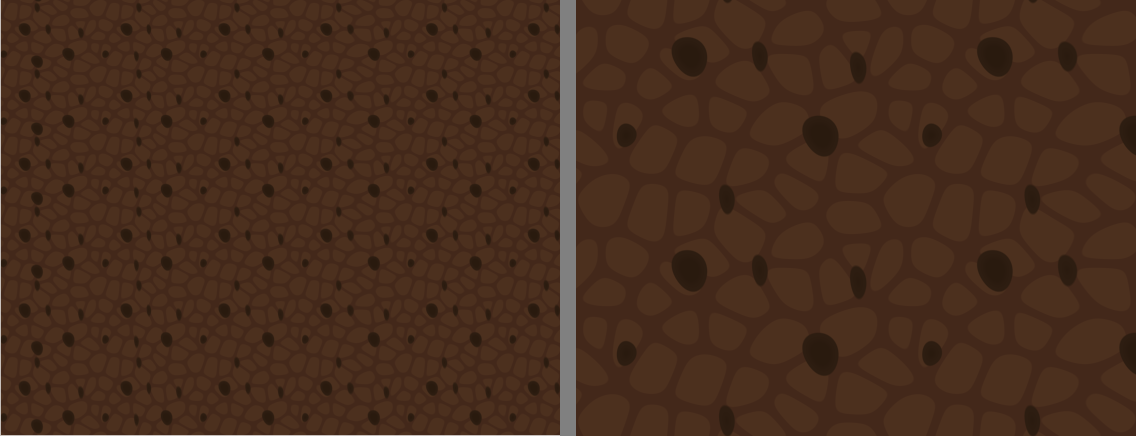
Left, the full canvas; right, a detail of the centre.
Write a Shadertoy shader that draws this pattern.

```glsl
vec2 hash2(vec2 p) {
    return fract(sin(vec2(dot(p, vec2(127.1, 311.7)), dot(p, vec2(269.5, 183.3)))) * 43758.5453);
}

// Every tile holds the same 6 by 5 cells
vec2 cellRandom(vec2 cell) {
    return hash2(mod(cell, vec2(6.0, 5.0)) + 11.0);
}

vec2 seedPoint(vec2 cell) {
    return cell + 0.08 + 0.84 * cellRandom(cell);
}

// Depth inside a pebble: border distance, blended so that corners turn round
float pebbleDepth(vec2 p) {
    vec2 base = floor(p), nearest = vec2(0.0), nearestCell = base;
    float best = 100.0;
    for (int j = -2; j <= 2; j++)
    for (int i = -2; i <= 2; i++) {
        vec2 cell = base + vec2(i, j);
        vec2 toSeed = seedPoint(cell) - p;
        float d = dot(toSeed, toSeed);
        if (d < best) {
            best = d;
            nearest = toSeed;
            nearestCell = cell;
        }
    }
    float sum = 0.0;
    for (int j = -2; j <= 2; j++)
    for (int i = -2; i <= 2; i++) {
        vec2 toSeed = seedPoint(base + vec2(i, j)) - p;
        vec2 gap = toSeed - nearest;
        if (dot(gap, gap) > 1e-5)
            sum += exp(-11.0 * dot(0.5 * (toSeed + nearest), normalize(gap)));
    }
    float margin = 0.055 + 0.05 * cellRandom(nearestCell + vec2(1.0, 2.0)).x;
    return -log(sum) / 11.0 - margin;
}

// Tilted oval, broad above and tapering below, repeated at the given period
float stone(vec2 p, vec2 center, vec2 radius, float tilt, vec2 period) {
    vec2 q = p - center;
    q -= period * round(q / period);
    float c = cos(tilt), s = sin(tilt);
    q = mat2(c, s, -s, c) * q / radius;
    float wobble = 0.04 * cos(3.0 * atan(q.y, q.x + 1e-5) + 0.6);
    return (length(q) * (1.0 - wobble) - 1.0) * min(radius.x, radius.y);
}

float darkStones(vec2 p) {
    vec2 tile = vec2(1.0, 0.705);
    float d = stone(p, vec2(0.244, 0.287), vec2(0.055, 0.069), 0.45, tile);
    d = min(d, stone(p, vec2(0.673, 0.552), vec2(0.056, 0.070), 0.45, tile));
    d = min(d, stone(p, vec2(0.473, 0.287), vec2(0.025, 0.050), 0.12, tile));
    d = min(d, stone(p, vec2(0.795, 0.325), vec2(0.026, 0.053), 0.12, tile));
    d = min(d, stone(p, vec2(0.036, 0.552), vec2(0.032, 0.039), -0.2, tile));
    d = min(d, stone(p, vec2(0.365, 0.057), vec2(0.025, 0.048), 0.12, tile));

    // Extra stones, found only in the first two columns
    vec2 column = vec2(40.0, 0.705);
    d = min(d, stone(p, vec2(0.365, 0.630), vec2(0.054, 0.067), 0.5, column));
    return min(d, stone(p, vec2(1.340, 0.573), vec2(0.022, 0.052), 0.12, column));
}

float coverage(float d, float pixel) {
    return 1.0 - smoothstep(-pixel, pixel, d);
}

void mainImage(out vec4 fragColor, in vec2 fragCoord) {
    // One unit is one tile width, measured from the top left
    float pixel = 5.5 / iResolution.x;
    vec2 p = vec2(fragCoord.x, iResolution.y - fragCoord.y) * pixel;

    // Uneven spacing of the tile rows and columns
    vec2 w = p;
    w.x += 0.038 * smoothstep(1.36, 1.65, p.x) * (1.0 - smoothstep(3.38, 3.62, p.x));
    w.y += 0.093 * sin(0.89 * (p.y - 0.287));

    // Pebbles on reddish earth
    float pebble = coverage(-pebbleDepth(w * vec2(6.0, 5.0 / 0.705)), pixel * 4.5);
    vec3 color = mix(vec3(0.264, 0.157, 0.102), vec3(0.298, 0.188, 0.118), pebble);

    // Dark stones with a faintly deeper core
    float d = darkStones(w);
    vec3 dark = mix(vec3(0.175, 0.112, 0.065), vec3(0.160, 0.100, 0.055), coverage(d + 0.02, 0.012));
    color = mix(color, dark, coverage(d, pixel * 0.8));

    // Thin pale margin along the left and bottom edges
    float inside = min(p.x, fragCoord.y * pixel) - 0.0072;
    color = mix(color, vec3(0.96), clamp(0.5 - inside / pixel, 0.0, 1.0));

    fragColor = vec4(color, 1.0);
}
```
